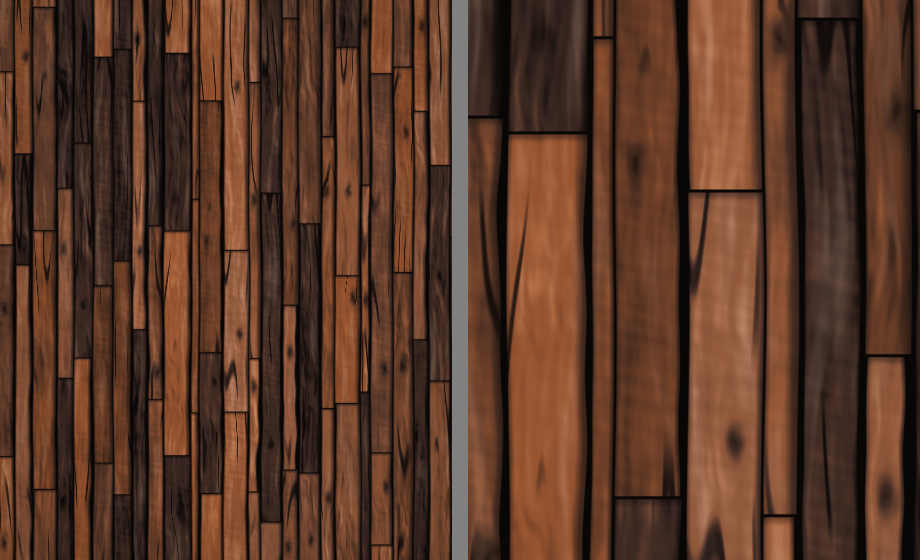
Left, the full canvas; right, a detail of the centre.
Write a Shadertoy shader that draws this texture.

```glsl
// Wall of rough vertical hardwood planks with grain, cracks, knots and dark gaps.

// Sizes are in canvas heights.
const float PLANK_WIDTH = 0.034;
const float PLANK_LENGTH = 0.42;
const float SEAM_JITTER = 0.33;
const float DARK_PLANKS = 0.28;
const float KNOT_SHARE = 0.5;
const float GRAIN_CONTRAST = 0.13;
const float RELIEF_CONTRAST = 0.62;

const vec3 BLACK = vec3(0.05, 0.035, 0.03);
const vec3 UMBER = vec3(0.23, 0.155, 0.13);
const vec3 BROWN = vec3(0.37, 0.235, 0.175);
const vec3 RUSSET = vec3(0.53, 0.325, 0.22);
const vec3 TAN = vec3(0.72, 0.51, 0.39);
const vec3 WEATHERED = vec3(0.52, 0.41, 0.36);

float hash(vec2 p) {
    vec3 q = fract(vec3(p.xyx) * 0.1031);
    q += dot(q, q.yzx + 33.33);
    return fract((q.x + q.y) * q.z);
}

float cornerSlope(vec2 cell, vec2 offset) {
    float angle = 6.2832 * hash(cell);
    return dot(vec2(cos(angle), sin(angle)), offset);
}

// Gradient noise, about -1 to 1.
float noise(vec2 p) {
    vec2 i = floor(p), f = p - i;
    vec2 u = f * f * f * (f * (f * 6.0 - 15.0) + 10.0);
    vec2 e = vec2(1.0, 0.0);
    float low = mix(cornerSlope(i, f), cornerSlope(i + e, f - e), u.x);
    float high = mix(cornerSlope(i + e.yx, f - e.yx), cornerSlope(i + e.xx, f - e.xx), u.x);
    return 1.4 * mix(low, high, u.y);
}

float fbm(vec2 p) {
    float sum = 0.0, amp = 0.6;
    for (int i = 0; i < 3; i++) {
        sum += amp * noise(p);
        p = p * 2.03 + 11.7;
        amp *= 0.5;
    }
    return sum;
}

float seam(float i, float size, float seed) {
    return size * (i + SEAM_JITTER * (2.0 * hash(vec2(i, seed)) - 1.0));
}

// Irregular repeat: index, distance from the start, distance to the end.
vec3 span(float p, float size, float seed) {
    float i = floor(p / size);
    if (p < seam(i, size, seed)) i -= 1.0;
    else if (p >= seam(i + 1.0, size, seed)) i += 1.0;
    return vec3(i, p - seam(i, size, seed), seam(i + 1.0, size, seed) - p);
}

vec3 woodRamp(float v) {
    vec3 c = mix(BLACK, UMBER, smoothstep(0.0, 0.3, v));
    c = mix(c, BROWN, smoothstep(0.28, 0.52, v));
    c = mix(c, RUSSET, smoothstep(0.48, 0.75, v));
    return mix(c, TAN, smoothstep(0.72, 1.08, v));
}

void mainImage(out vec4 fragColor, in vec2 fragCoord) {
    vec2 p = fragCoord / iResolution.y + vec2(3.0, 5.0);
    float px = 1.0 / iResolution.y;

    // Plank layout
    float sway = 0.0025 * noise(p * vec2(14.0, 5.0));
    vec3 col = span(p.x + sway, PLANK_WIDTH, 7.0);
    vec3 row = span(p.y + 0.42 * hash(vec2(col.x, 3.0)), PLANK_LENGTH, col.x + 40.0);
    vec2 id = vec2(col.x, row.x) + 20.0;
    vec2 seed = 17.3 * id;
    vec2 size = vec2(col.y + col.z, row.y + row.z);
    float shade = hash(id + 1.5), rough = hash(id + 5.1);
    float isDark = step(hash(id + 9.7), DARK_PLANKS);

    // Knot, and the grain bending around it
    vec2 knotAt = size * mix(vec2(0.3, 0.15), vec2(0.7, 0.85), vec2(hash(id + 13.0), hash(id + 17.0)));
    vec2 toKnot = (vec2(col.y, row.y) - knotAt) / vec2(0.005, 0.011);
    toKnot.x += 0.5 * noise(p * 90.0);
    float knotR = dot(toKnot, toKnot);
    float hasKnot = step(hash(id + 21.0), KNOT_SHARE);
    vec2 q = p;
    q.x += 0.010 * noise(p * vec2(9.0, 5.0) + seed);
    q.x -= 0.0035 * hasKnot * toKnot.x * exp(-0.15 * knotR);

    // Grain, blotches and carved relief lit from the left
    float fibre = noise(q * vec2(150.0, 13.0) + seed) + 0.6 * noise(q * vec2(230.0, 50.0) + seed);
    float streak = fbm(q * vec2(65.0, 5.0) + seed);
    float blotch = fbm(p * vec2(24.0, 10.0) + seed);
    vec2 carve = q * vec2(62.0, 11.0) + seed + 0.5 * blotch;
    float relief = fbm(carve) - fbm(carve - vec2(0.22, 0.08));
    float patchy = smoothstep(-0.35, 0.45, noise(p * vec2(16.0, 6.0) + seed + 50.0));
    float saw = noise(vec2(p.x * 25.0, (p.y + 0.25 * p.x) * 150.0) + seed);

    float v = mix(mix(0.46, 0.84, shade), mix(0.2, 0.38, shade), isDark);
    v += GRAIN_CONTRAST * (fibre * 0.6 + streak) + 0.17 * blotch;
    v += RELIEF_CONTRAST * relief * mix(0.15, 1.0, rough * patchy);
    v += 0.07 * saw * (1.0 - rough);

    // Cracks and knots
    float line = abs(noise(q * vec2(48.0, 3.2) + seed + 90.0));
    float crack = 1.0 - smoothstep(0.02, 0.10, line);
    crack *= smoothstep(0.05, 0.4, noise(p * vec2(18.0, 7.0) + seed + 30.0));
    v *= 1.0 - 0.8 * crack;
    v *= 1.0 - 0.75 * hasKnot * exp(-0.9 * knotR);

    // Ragged side gaps, soft shadows and lit rims
    float ragged = 0.5 + 0.5 * noise(vec2(p.y * 16.0, 4.0) + seed);
    float left = col.y - 0.0008 - 0.004 * ragged * pow(hash(id + 25.0), 3.0);
    float right = col.z - 0.0008 - 0.009 * ragged * pow(hash(id + 29.0), 3.0);
    float top = row.z - 0.0010, bottom = row.y - 0.0008;
    float face = smoothstep(-px, px, min(left, right)) * smoothstep(-px, px, min(top, bottom));
    float softness = mix(0.003, 0.010, hash(id + 33.0));
    float shadow = mix(0.35, 1.0, smoothstep(0.0, softness, right));
    shadow *= mix(0.55, 1.0, smoothstep(0.0, 0.004, left));
    shadow *= mix(0.6, 1.0, smoothstep(0.0, 0.006, top));
    float rim = smoothstep(0.0, 0.0015, left) * (1.0 - smoothstep(0.0015, 0.004, left));
    v = v * shadow + 0.13 * rim * ragged;

    // Colour: warm wood with dull weathered wear
    vec3 wood = woodRamp(v);
    wood *= mix(vec3(1.0), vec3(1.06, 0.95, 0.78), (1.0 - isDark) * hash(id + 37.0));
    float worn = smoothstep(0.05, 0.5, streak + 0.4 * relief) * mix(0.25, 0.6, isDark);
    wood = mix(wood, WEATHERED * (0.35 + v), worn * shadow);
    wood = mix(BLACK * 0.7, wood, face);

    // Slightly dimmer towards the borders
    vec2 border = fragCoord / iResolution.xy - 0.5;
    wood *= 1.06 - 0.45 * dot(border, border);
    fragColor = vec4(clamp(wood, 0.0, 1.0), 1.0);
}
```
